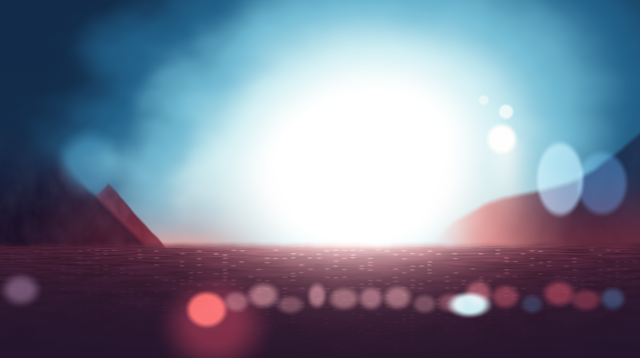
This background is drawn by a Shadertoy shader. Its source:

```glsl
// A hazy sunrise over a dark rocky plain: a tilted radial colour ramp makes the sky,
// height profiles make the hills, and stretched gradient noise makes the ground.
// Out-of-focus discs and small glints are layered on top with screen blending.

#define SUN vec2(1.0, 0.535)
#define HORIZON 0.315
#define PALE vec3(0.80, 0.93, 0.95)
#define CYAN vec3(0.44, 0.73, 0.83)
#define BLUE vec3(0.13, 0.38, 0.54)
#define NAVY vec3(0.07, 0.17, 0.29)
#define ROSE vec3(0.95, 0.62, 0.60)
#define WINE vec3(0.46, 0.17, 0.25)
#define DUSK vec3(0.13, 0.08, 0.17)
#define BAND_DISCS 15

vec2 hash2(vec2 p) {
    vec3 q = fract(p.xyx * vec3(0.1031, 0.1030, 0.0973));
    q += dot(q, q.yzx + 33.33);
    return fract((q.xx + q.yz) * q.zy);
}

float corner(vec2 cell, vec2 f, vec2 o) {
    return dot(hash2(cell + o) * 2.0 - 1.0, f - o);
}

float gradientNoise(vec2 p) {
    vec2 i = floor(p), f = fract(p), e = vec2(0.0, 1.0);
    vec2 u = f * f * f * (f * (f * 6.0 - 15.0) + 10.0);
    return mix(mix(corner(i, f, e.xx), corner(i, f, e.yx), u.x),
               mix(corner(i, f, e.xy), corner(i, f, e.yy), u.x), u.y);
}

float fbm(vec2 p) {
    float sum = 0.0, amp = 0.6;
    for (int i = 0; i < 4; i++) {
        sum += amp * gradientNoise(p);
        p = p * 2.03 + 17.3;
        amp *= 0.5;
    }
    return sum;
}

float disc(vec2 v, vec2 radius, float soft) {
    return 1.0 - smoothstep(1.0 - soft, 1.0 + soft, length(v / radius));
}

void addLight(inout vec3 col, vec3 light) {
    col = 1.0 - (1.0 - col) * (1.0 - clamp(light, 0.0, 1.0));
}

float below(float y, float height, float blur) {
    return 1.0 - smoothstep(-blur, blur, y - height);
}

vec3 sky(vec2 p) {
    vec2 v = p - SUN;
    v.x -= 0.25 * max(v.y, 0.0);
    float d = length(v * vec2(1.05, 1.22));
    float cloud = 0.12 + 0.22 * (1.0 - smoothstep(0.2, 1.0, p.x));
    d += fbm(p * vec2(2.2, 3.0) + 4.0) * cloud * smoothstep(0.25, 0.6, d);
    vec3 col = mix(vec3(1.0), PALE, smoothstep(0.24, 0.43, d));
    col = mix(col, CYAN, smoothstep(0.38, 0.59, d));
    col = mix(col, BLUE, smoothstep(0.55, 0.80, d));
    col = mix(col, NAVY, smoothstep(0.76, 1.06, d));
    // Warm horizon haze and dusk at the left edge
    float haze = exp(-max(p.y - HORIZON, 0.0) / 0.075);
    col = mix(col, ROSE, 0.85 * haze * smoothstep(0.16, 0.5, abs(v.x)));
    float dusk = below(p.x, 0.235, 0.185) * below(p.y, 0.49, 0.13);
    return mix(col, DUSK + vec3(0.0, 0.03, 0.06), 0.85 * dusk);
}

vec3 hills(vec3 col, vec2 p, float blur) {
    float rough = fbm(p * vec2(14.0, 9.0));
    float lift = smoothstep(HORIZON, 0.55, p.y);
    // Right slope, rosy near the sun
    float t = max(p.x - 1.19, 0.0);
    float slope = HORIZON + 0.51 * t + 0.03 * sin(t * 11.0) + 0.012 * rough;
    vec3 tone = mix(mix(WINE, DUSK, 0.3), vec3(0.12, 0.19, 0.32), lift);
    tone = mix(ROSE, tone, smoothstep(0.08, 0.45, t)) + 0.05 * rough;
    col = mix(col, tone, below(p.y, slope, blur * 2.0) * smoothstep(0.0, 0.2, t) * 0.95);
    // Left peak and the darker ridge before it
    float peak = 0.49 - 1.13 * abs(p.x - 0.302) + 0.015 * rough;
    tone = mix(vec3(0.52, 0.21, 0.28), vec3(0.30, 0.26, 0.38), lift) + 0.18 * rough;
    col = mix(col, tone, below(p.y, peak, blur));
    float ridge = min(0.55, 0.46 - 0.95 * (p.x - 0.256)) + 0.02 * rough;
    tone = mix(mix(DUSK, WINE, 0.5 * smoothstep(0.0, 0.35, p.x)), NAVY, lift * 0.6);
    return mix(col, tone + 0.1 * rough, below(p.y, ridge, 0.012 + 0.1 * below(p.x, 0.15, 0.1)));
}

vec3 ground(vec2 p) {
    float depth = max(HORIZON - p.y, 0.0), dx2 = (p.x - SUN.x) * (p.x - SUN.x);
    float rock = fbm(vec2(p.x * 9.0, 2.2 / (depth + 0.07)));
    float fade = exp(-depth / 0.12);
    vec3 col = mix(DUSK, WINE, min(fade * (0.44 + 0.8 * exp(-dx2 / 0.3)), 1.0));
    col *= 1.0 + 0.9 * rock * fade;
    addLight(col, vec3(1.0, 0.80, 0.78) * exp(-dx2 / 0.13 - depth / 0.045));
    // Wet glints in random cells
    vec2 grid = p * vec2(42.0, 95.0), rnd = hash2(floor(grid) + 9.0);
    float spark = disc(fract(grid) - 0.3 - 0.4 * rnd, vec2(0.30, 0.22), 0.6) * step(rnd.x, 0.3);
    spark *= smoothstep(0.0, 0.02, depth) * exp(-depth / 0.07 - dx2 / 0.35);
    addLight(col, vec3(0.65, 0.43, 0.40) * spark);
    return col;
}

vec3 bokeh(vec3 col, vec2 p) {
    // Row of discs across the foreground
    for (int i = 0; i < BAND_DISCS; i++) {
        vec2 rnd = hash2(vec2(float(i) * 3.7, 5.1));
        vec2 c = vec2(0.66 + 0.075 * float(i), 0.148 + 0.035 * rnd.x);
        vec3 cool = mix(BLUE, vec3(0.62, 0.20, 0.22), step(0.5, rnd.y));
        vec3 tint = mix(vec3(0.85, 0.56, 0.57), cool, smoothstep(1.1, 1.5, c.x));
        addLight(col, tint * disc(p - c, 0.022 + vec2(0.018, 0.01) * rnd.yx, 0.45) * (0.35 + 0.35 * rnd.x));
    }
    // Large foreground discs
    addLight(col, vec3(0.95, 0.33, 0.25) * disc(p - vec2(0.577, 0.135), vec2(0.052, 0.046), 0.22));
    addLight(col, vec3(0.40, 0.10, 0.13) * disc(p - vec2(0.60, 0.09), vec2(0.11, 0.10), 0.6));
    addLight(col, vec3(0.75, 0.92, 0.94) * disc(p - vec2(1.31, 0.149), vec2(0.052, 0.03), 0.35));
    addLight(col, vec3(0.32, 0.25, 0.32) * disc(p - vec2(0.058, 0.19), vec2(0.044, 0.036), 0.5));
    // Rising chain of shrinking discs, then the pale ovals
    for (float k = 0.0; k < 3.0; k++) {
        vec2 c = vec2(1.40 + 0.049 * k - 0.037 * k * k, 0.612 + 0.098 * k - 0.022 * k * k);
        addLight(col, vec3(0.95, 0.92, 0.82) * (1.0 - 0.25 * k) * disc(p - c, vec2(0.039 / (1.0 + k)), 0.25));
    }
    addLight(col, vec3(0.42, 0.56, 0.68) * disc(p - vec2(1.563, 0.50), vec2(0.064, 0.10), 0.13));
    addLight(col, vec3(0.12, 0.24, 0.38) * disc(p - vec2(1.68, 0.488), vec2(0.068, 0.085), 0.15));
    addLight(col, vec3(0.12, 0.24, 0.30) * disc(p - vec2(0.25, 0.54), vec2(0.075, 0.08), 0.4));
    // Warm streak
    float dx = (p.x - 1.41) / 0.04;
    addLight(col, vec3(0.60, 0.48, 0.38) * exp(-dx * dx) * smoothstep(0.36, 0.6, p.y) * below(p.y, 0.61, 0.02));
    return col;
}

void mainImage(out vec4 fragColor, in vec2 fragCoord) {
    vec2 p = fragCoord / iResolution.xy * vec2(1.786, 1.0);
    float blur = 0.003 + 1.0 / iResolution.y;
    float edge = HORIZON + 0.012 * fbm(vec2(p.x * 8.0, 2.0));
    vec3 col = mix(hills(sky(p), p, blur), ground(p), below(p.y, edge, 0.007 + blur));
    // Sunlight veil
    vec2 v = (p - SUN) * vec2(1.0, 1.15);
    addLight(col, vec3(0.80, 0.75, 0.74) * exp(-dot(v, v) / 0.065));
    fragColor = vec4(bokeh(col, p), 1.0);
}
```
